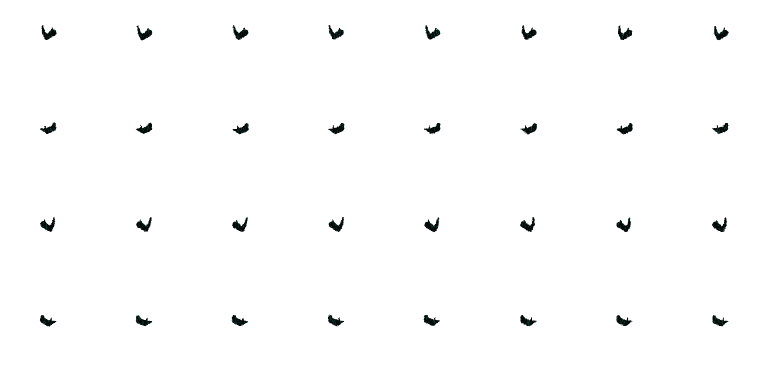
This pattern is drawn by a Shadertoy shader. Its source:

```glsl
// Eight by four grid of small dark furry curls on white, in two poses and their mirrors.

float hash(vec2 p) {
    vec3 q = fract(vec3(p.xyx) * 0.1031);
    q += dot(q, q.yzx + 33.33);
    return fract((q.x + q.y) * q.z);
}

float noise(vec2 p) {
    vec2 i = floor(p), f = fract(p);
    f = f * f * (3.0 - 2.0 * f);
    return mix(mix(hash(i), hash(i + vec2(1, 0)), f.x),
               mix(hash(i + vec2(0, 1)), hash(i + vec2(1, 1)), f.x), f.y);
}

// Distance to a limb whose radius changes from ra to rb
float limb(vec2 p, vec2 a, vec2 b, float ra, float rb) {
    vec2 ab = b - a;
    float h = clamp(dot(p - a, ab) / dot(ab, ab), 0.0, 1.0);
    return length(p - a - ab * h) - mix(ra, rb, h);
}

// Thin raised horn joined to a stout body
float raisedCurl(vec2 p, float sway) {
    vec2 tip = vec2(-6.0 + sway, 6.8);
    float d = limb(p, tip, vec2(-5.0, 0.5), 0.8, 1.6);
    d = min(d, limb(p, vec2(-5.0, 0.5), vec2(-1.8, -4.2), 1.6, 2.6));
    d = min(d, limb(p, vec2(-1.6, -4.0), vec2(4.6, 0.3), 2.6, 3.2));
    return min(d, limb(p, vec2(3.2, 2.0), vec2(3.8, 5.0), 1.3, 0.3));
}

// Low crescent with a pointed end, a round end and a spur
float lowCurl(vec2 p, float sway) {
    float d = limb(p, vec2(-7.2, -0.3 + 0.4 * sway), vec2(-0.5, -2.0), 0.6, 3.0);
    d = min(d, limb(p, vec2(-0.5, -2.0), vec2(5.2, 0.5), 3.0, 2.9));
    d = min(d, limb(p, vec2(5.2, 0.5), vec2(6.2, 4.0), 2.9, 1.9));
    return min(d, limb(p, vec2(-2.5, -0.5), vec2(-3.0, 3.2), 1.3, 0.3));
}

void mainImage(out vec4 fragColor, in vec2 fragCoord) {
    // Cells are 96 units wide; rows count down from the top
    vec2 grid = fragCoord / iResolution.xy * vec2(8, 4);
    vec2 cell = floor(grid);
    float row = 3.0 - cell.y;
    vec2 p = (fract(grid) - 0.5) * 96.0 - vec2(0.3, 15.0);
    float unitsPerPixel = 384.0 / iResolution.y;

    // Lower two rows are mirrored; each column is a slightly different step
    if (row > 1.5) p.x = -p.x;
    float sway = 0.9 * cos(6.2832 * (cell.x - 6.0) / 8.0);
    p -= 0.7 * (vec2(hash(cell + 3.0), hash(cell + 17.0)) - 0.5);

    // Ragged outline
    vec2 seed = cell * 37.0 + 50.0;
    float d = mod(row, 2.0) < 0.5 ? raisedCurl(p, sway) : lowCurl(p, sway);
    d += 0.9 * (noise(p * 0.9 + seed) - 0.5);

    // Near-black green fur with faint teal streaks
    float streak = noise(p * vec2(1.4, 0.6) + seed + 20.0);
    vec3 fur = mix(vec3(0.01, 0.03, 0.03), vec3(0.05, 0.20, 0.17),
                   smoothstep(0.45, 0.95, streak));

    float cover = clamp(0.5 - d / unitsPerPixel, 0.0, 1.0);
    fragColor = vec4(mix(vec3(1.0), fur, cover), 1.0);
}
```
